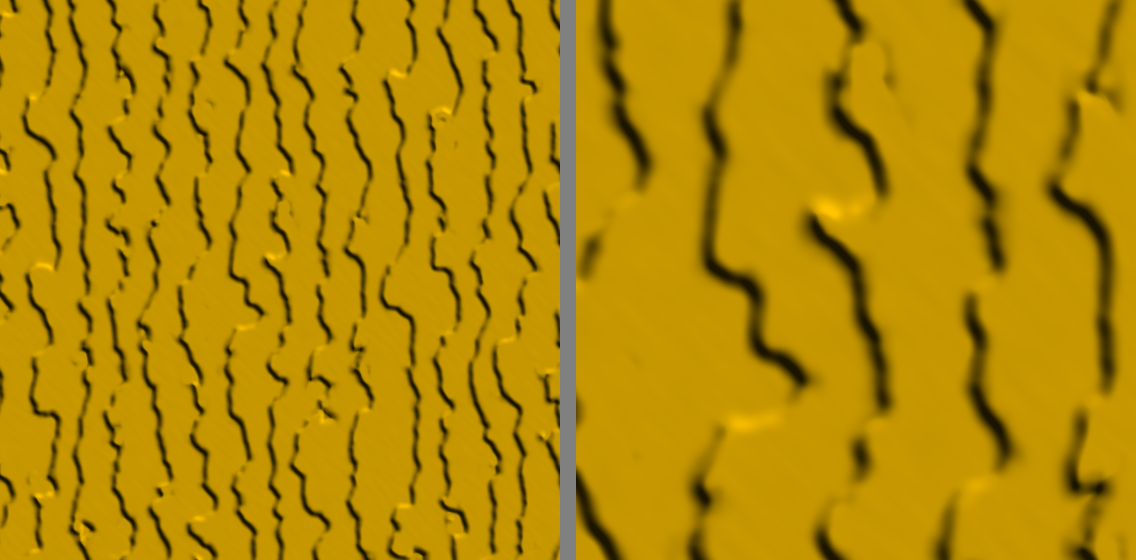
Left: the whole. Right: its middle third, enlarged.
Write a Shadertoy shader that draws this texture.

```glsl
// Gold sheet engraved with broken, mostly upright wandering creases.
// A rightward ramp plus gradient noise is cut into terraces; every
// terrace edge is embossed by a light shining from the upper right.

const vec3 GOLD = vec3(0.775, 0.592, 0.0);
const vec2 LIGHT = vec2(0.707, 0.707);
const float STEPS = 14.0;         // terraces across the canvas
const float EDGE_WIDTH = 0.0056;  // soft half width of a crease

float hash(vec2 cell) {
    vec3 q = fract(vec3(cell.xyx) * vec3(0.1031, 0.1030, 0.0973));
    q += dot(q, q.yzx + 33.33);
    return fract((q.x + q.y) * q.z);
}

// Dot product of a random unit gradient with the offset from its corner
float corner(vec2 cell, vec2 offset) {
    float angle = 6.28318 * hash(cell);
    return dot(vec2(cos(angle), sin(angle)), offset);
}

float gradientNoise(vec2 p) {
    vec2 i = floor(p), f = fract(p);
    vec2 u = f * f * f * (f * (f * 6.0 - 15.0) + 10.0);
    vec2 e = vec2(1.0, 0.0);
    float low = mix(corner(i, f), corner(i + e, f - e), u.x);
    float high = mix(corner(i + e.yx, f - e.yx), corner(i + 1.0, f - 1.0), u.x);
    return mix(low, high, u.y);
}

// Ramp with broad bends, kinks and fine jitter; rougher near the bottom
float height(vec2 p) {
    float rough = mix(1.15, 0.9, clamp(p.y, 0.0, 1.0));
    float bends = 0.8 * gradientNoise(p * 4.0 + 7.3);
    float kinks = 0.60 * gradientNoise(p * 11.0 + 31.7)
                + 0.32 * gradientNoise(p * 24.0 + 83.1);
    float jitter = 0.07 * gradientNoise(p * 50.0 + 140.9);
    return STEPS * p.x + bends + rough * (kinks + jitter);
}

vec2 slope(vec2 p, float h, float e) {
    return vec2(height(p + vec2(e, 0.0)) - h, height(p + vec2(0.0, e)) - h) / e;
}

// Signed relief: positive on edges facing away from the light
float emboss(vec2 p, vec2 light, float width) {
    float h = height(p);
    vec2 g = slope(p, h, 0.001);
    float steepness = max(length(g), 4.0);
    float d = abs(fract(h) - 0.5);
    d = (0.5 - d) / steepness;
    return dot(g / steepness, light) * exp(-d * d / (width * width));
}

// Faint slanted brushing of the flat metal
float brushing(vec2 p) {
    vec2 along = vec2(p.x + p.y, p.x - p.y);
    return gradientNoise(along * vec2(75.0, 18.0));
}

void mainImage(out vec4 fragColor, in vec2 fragCoord) {
    vec2 p = fragCoord / iResolution.y;
    float relief = emboss(p, LIGHT, EDGE_WIDTH);

    // Shadows bite deeper than highlights
    float shade = 1.0 - 0.92 * max(relief, 0.0) + 0.34 * max(-relief, 0.0);
    shade += 0.025 * brushing(p);

    fragColor = vec4(clamp(GOLD * max(shade, 0.13), 0.0, 1.0), 1.0);
}
```
